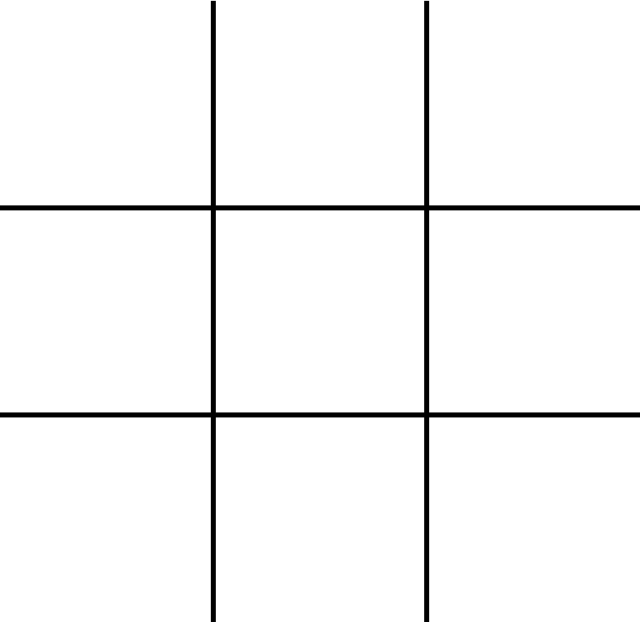
Reproduce this pattern procedurally as a WebGL 2 fragment shader.

```glsl
#version 300 es
precision highp float;
// Three by three white cells parted by thin black rules.
// Each axis finds its nearest inner rule and measures the distance to it;
// a one-pixel ramp smooths the edges, and a hairline of white stays at the top.

uniform vec2 u_resolution;
out vec4 outColor;

const vec3 PAPER = vec3(1.0);
const vec3 INK = vec3(0.005);
const float CELLS = 3.0;               // repeats across and down
const float RULE_WIDTH = 1.0 / 128.0;  // in canvas widths
const float TOP_MARGIN = 1.0 / 768.0;  // in canvas widths

// Distance from x to the nearest inner division of a span into equal cells.
float ruleDistance(float x, float span, float cells) {
    float pitch = span / cells;
    float index = clamp(floor(x / pitch + 0.5), 1.0, cells - 1.0);
    return abs(x - index * pitch);
}

// Share of a pixel lying inside an edge; signedDist is negative inside.
float coverage(float signedDist, float pixel) {
    return clamp(0.5 - signedDist / pixel, 0.0, 1.0);
}

// Coverage of the rules that cut one axis into cells.
float rules(float x, float span, float cells, float width, float pixel) {
    return coverage(ruleDistance(x, span, cells) - 0.5 * width, pixel);
}

void main() {
    // Canvas width is 1; the origin is at the lower left.
    float pixel = 1.0 / u_resolution.x;
    vec2 p = gl_FragCoord.xy * pixel;
    float gridTop = u_resolution.y * pixel - TOP_MARGIN;

    // Vertical rules stop at the top margin.
    float vertical = rules(p.x, 1.0, CELLS, RULE_WIDTH, pixel)
                   * coverage(p.y - gridTop, pixel);
    float horizontal = rules(p.y, gridTop, CELLS, RULE_WIDTH, pixel);

    // Union of both sets of rules.
    float ink = 1.0 - (1.0 - vertical) * (1.0 - horizontal);
    outColor = vec4(mix(PAPER, INK, ink), 1.0);
}
```
